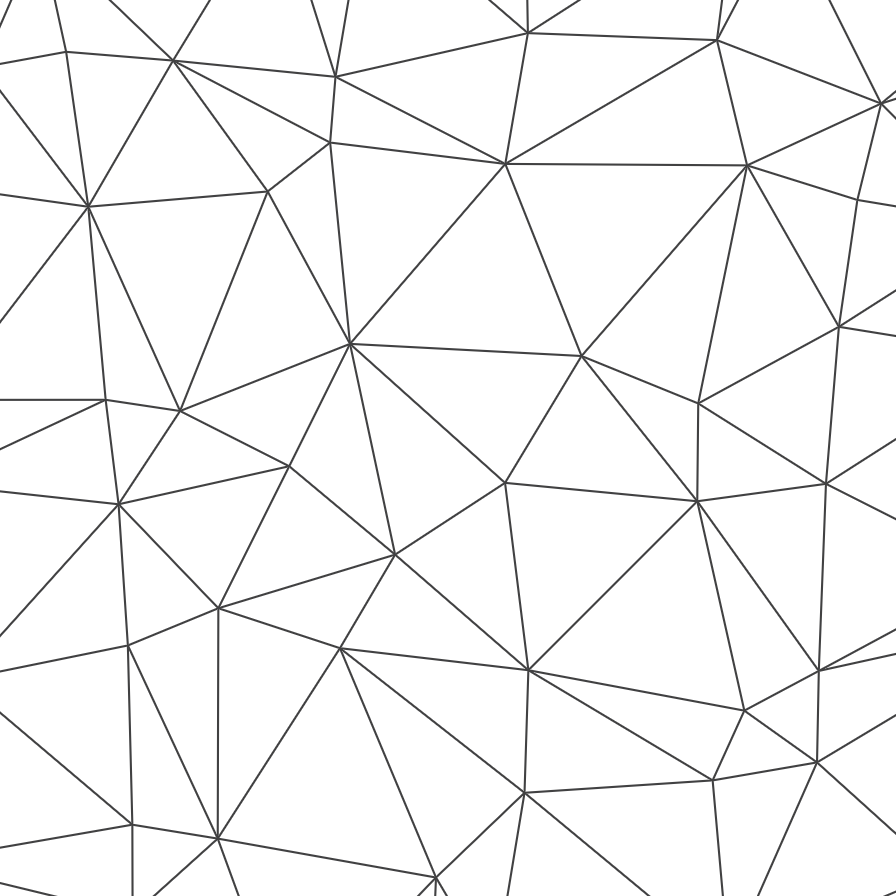
Reproduce this pattern procedurally as a Shadertoy shader.

```glsl
// Thin dark wireframe of irregular triangles on white: a Delaunay mesh over
// jittered grid sites. Each pixel finds its own mesh triangle by swapping in
// sites that break the empty-circle rule, then inks the nearest edge.

const float CELLS = 5.83;         // sites across the canvas
const float JITTER = 0.82;        // site wander inside its cell, 0 to 1
const float LINE_WIDTH = 0.00235; // in canvas units
const vec2 SEED = vec2(37.0, 61.0);
const vec3 PAPER = vec3(1.0);
const vec3 INK = vec3(0.255, 0.255, 0.26);

const int REACH = 3;              // neighbour cells searched on each side
const int SIDE = 2 * REACH + 1;
const int SITES = SIDE * SIDE;
const int MAX_SWAPS = 24;
const float OUTER = 30.0;         // size of the starting triangle
const float TOLERANCE = 1e-4;

vec2 hash22(vec2 cell) {
    vec3 h = fract(cell.xyx * vec3(0.1031, 0.1030, 0.0973));
    h += dot(h, h.yzx + 33.33);
    return fract((h.xx + h.yz) * h.zy);
}

float cross2(vec2 a, vec2 b) {
    return a.x * b.y - a.y * b.x;
}

vec2 circumcenter(vec2 a, vec2 b, vec2 c) {
    vec2 u = b - a, v = c - a;
    float uu = dot(u, u), vv = dot(v, v);
    return a + vec2(v.y * uu - u.y * vv, u.x * vv - v.x * uu) / (2.0 * cross2(u, v));
}

// True if the counter-clockwise triangle holds the origin.
bool holdsOrigin(vec2 a, vec2 b, vec2 c) {
    return cross2(a, b) >= 0.0 && cross2(b, c) >= 0.0 && cross2(c, a) >= 0.0;
}

// Distance from the origin to the line through a and b.
float lineDistance(vec2 a, vec2 b) {
    return abs(cross2(a, b)) / max(length(b - a), 1e-6);
}

// Distance from p to the nearest edge of the Delaunay mesh, in cells.
float meshDistance(vec2 p) {
    // Nearby sites, relative to p
    vec2 site[SITES];
    vec2 home = floor(p);
    for (int i = 0; i < SITES; i++) {
        vec2 cell = home + vec2(i % SIDE - REACH, i / SIDE - REACH);
        site[i] = cell + 0.5 + JITTER * (hash22(cell + SEED) - 0.5) - p;
    }

    // Shrink a large triangle around p until its circumcircle is empty
    vec2 a = OUTER * vec2(-1.7, -1.0);
    vec2 b = OUTER * vec2(1.7, -1.0);
    vec2 c = OUTER * vec2(0.0, 2.0);
    for (int swap = 0; swap < MAX_SWAPS; swap++) {
        vec2 center = circumcenter(a, b, c);
        vec2 deepest = a;
        float lowest = -TOLERANCE;
        for (int i = 0; i < SITES; i++) {
            float power = dot(site[i] - a, site[i] + a - 2.0 * center);
            if (power < lowest) {
                lowest = power;
                deepest = site[i];
            }
        }
        if (lowest >= -TOLERANCE) break;
        if (holdsOrigin(deepest, b, c)) a = deepest;
        else if (holdsOrigin(a, deepest, c)) b = deepest;
        else c = deepest;
    }
    return min(lineDistance(a, b), min(lineDistance(b, c), lineDistance(c, a)));
}

void mainImage(out vec4 fragColor, in vec2 fragCoord) {
    float pixel = 1.0 / min(iResolution.x, iResolution.y);
    float edge = meshDistance(fragCoord * pixel * CELLS) / CELLS;

    // Box-filtered line coverage
    float coverage = clamp(0.5 + (0.5 * LINE_WIDTH - edge) / pixel, 0.0, 1.0);
    coverage *= min(1.0, LINE_WIDTH / pixel);
    fragColor = vec4(mix(PAPER, INK, coverage), 1.0);
}
```
